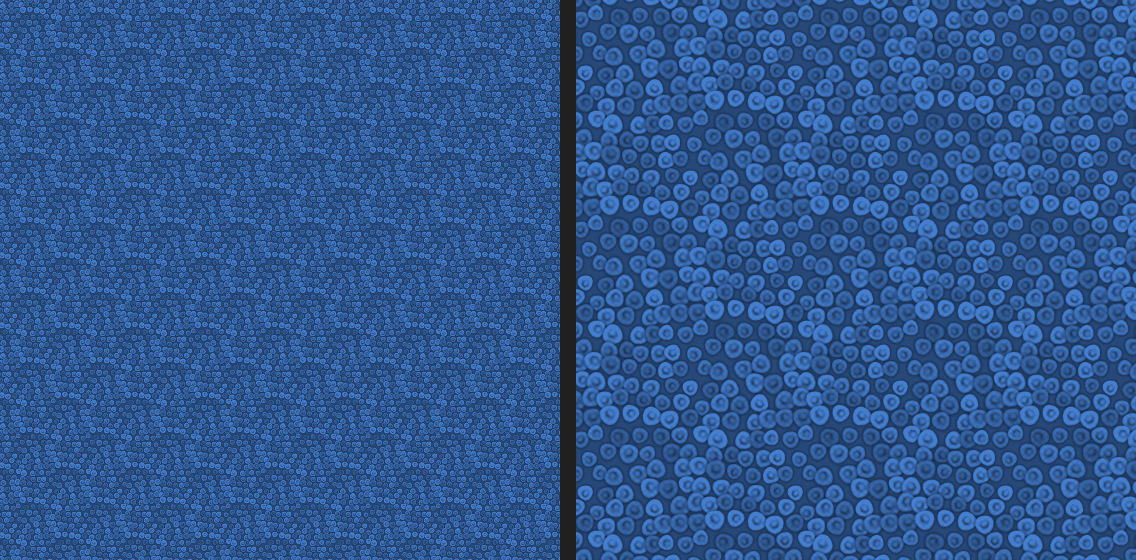
Left: the whole. Right: its middle third, enlarged.
This pattern is drawn by a Shadertoy shader. Its source:

```glsl
const float TAU = 6.2831853;

vec3 hash3(vec2 cell) {
    vec3 h = fract(cell.xyx * vec3(.1031, .1030, .0973));
    h += dot(h, h.yxz + 33.33);
    return fract((h.xxy + h.yzz) * h.zyx);
}

// Slow waves that return after a whole step, or half a step both ways
vec2 slowWaves(vec2 p) {
    return vec2(sin(TAU * (p.x - p.y) + 1.), sin(TAU * (p.x + p.y)));
}

// Brightness of one rolled tube end; d is the distance from its centre in radii
float tubeFace(vec2 local, float d, float angle, vec3 rnd) {
    float brightness = mix(.68, 1.16, fract(rnd.x * 7. + rnd.z * 5.));
    float e = length(local - .35 * (rnd.yz - .5));
    float groove = exp(-pow((e - .4) / .17, 2.)) * (.6 + .4 * sin(angle + TAU * rnd.y));
    float core = exp(-e * e * 22.);
    float rim = smoothstep(.42, .72, d) - 1.8 * smoothstep(.78, 1.05, d);
    float grain = sin(8. * local.x + TAU * rnd.x) * sin(9. * local.y + TAU * rnd.y);
    return brightness * (.86 + .16 * rim - .42 * groove + .1 * core + .07 * grain + .08 * local.y);
}

void mainImage(out vec4 fragColor, in vec2 fragCoord) {
    // Eight repeats each way, each repeated again half a step across and up;
    // a repeat is 11 tubes by 12 rows
    vec2 grid = vec2(11., 12.);
    vec2 q = fragCoord / iResolution.xy * 8. * grid;
    float pixel = 96. / iResolution.y;
    float tone = .5;
    float nearRow = floor(q.y + .5);

    // Lower rows overlap the ones above
    for (int j = 1; j >= -1; j--) {
        float row = nearRow + float(j);
        float stagger = row * 3.5 / 6.;
        float band = floor((row + .5) / 6.);
        float nearColumn = floor(q.x - stagger + .5);

        for (int i = -1; i <= 1; i++) {
            float column = nearColumn + float(i);
            vec2 id = floor(mod(vec2(column - 2. * band, row) + .5, grid * vec2(1., .5)));
            vec3 rnd = hash3(id + 17.);

            // Rows wave and tubes stray, but each end stays round
            vec2 centre = vec2(column + stagger, row);
            vec2 waves = slowWaves(centre / grid);
            vec2 offset = q - centre - .22 * waves - .44 * (rnd.xy - .5);
            offset.x *= 1.09;
            float radius = mix(.43, .56, rnd.z) * (1. + .03 * (waves.x + waves.y));
            vec2 local = offset / radius;
            float angle = atan(local.y, local.x + 1e-4);
            float d = length(local) * (1. + .05 * sin(3. * angle + TAU * rnd.x));

            // Shadow around the tube, then its lit end
            tone *= mix(.5, 1., smoothstep(.85, 1.42, d));
            float blur = max(.08, .45 * pixel / radius);
            float mask = 1. - smoothstep(1. - blur, 1. + blur, d);
            tone = mix(tone, tubeFace(local, d, angle, rnd), mask);
        }
    }

    vec3 color = mix(vec3(.05, .10, .18), vec3(.255, .475, .78), clamp(tone, 0., 1.05));
    fragColor = vec4(color, 1.);
}
```
